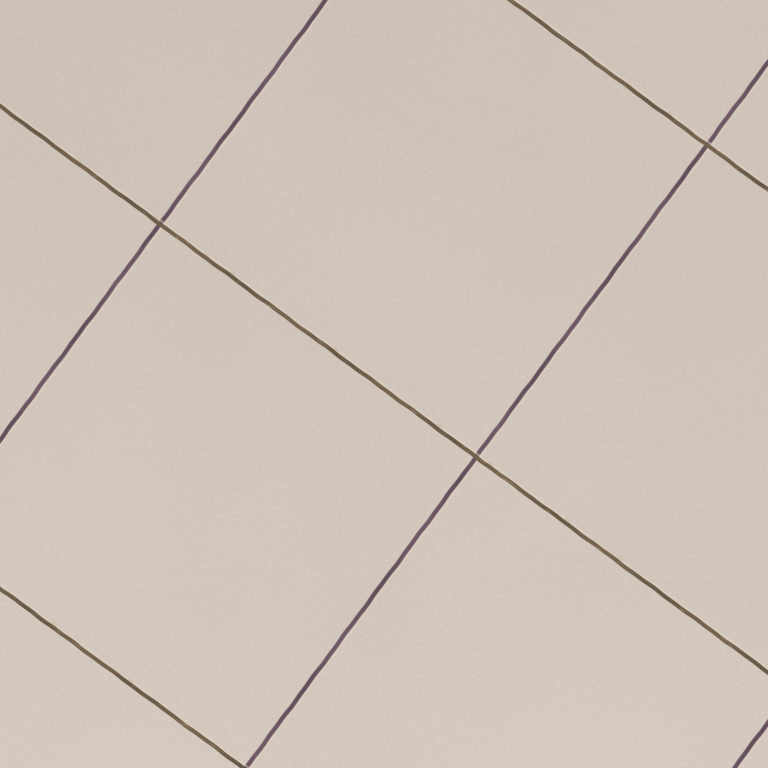
Reproduce this texture procedurally as a Shadertoy shader.

```glsl
// Pale beige floor tiles in a tilted grid, with thin worn brown and purple joints.

const vec3 TILE   = vec3(0.82, 0.78, 0.74);
const vec3 BROWN  = vec3(0.43, 0.365, 0.29);
const vec3 PURPLE = vec3(0.41, 0.325, 0.375);
const vec3 CREAM  = vec3(0.88, 0.83, 0.75);
const vec3 DUST   = vec3(0.62, 0.55, 0.45);

// Tile edges and one shared corner, in canvas units
const vec2 EDGE_A = vec2(0.4115, -0.3034);
const vec2 EDGE_B = vec2(0.3008, 0.4063);
const vec2 CORNER = vec2(0.6198, 0.4049);

float hash(vec2 p) {
    return fract(sin(dot(p, vec2(127.1, 311.7))) * 4375.85);
}

// Distance to the nearest scattered cell point
float cellular(vec2 p) {
    vec2 cell = floor(p), f = fract(p);
    float nearest = 2.0;
    for (int y = -1; y <= 1; y++)
    for (int x = -1; x <= 1; x++) {
        vec2 o = vec2(x, y), id = cell + o;
        vec2 point = o + vec2(hash(id), hash(id + 37.3));
        nearest = min(nearest, length(point - f));
    }
    return nearest;
}

// Layered sines, roughly -1 to 1
float waves(vec2 p) {
    float sum = 0.0, amp = 0.5;
    for (int i = 0; i < 4; i++) {
        sum += amp * sin(p.x + 1.3 * sin(p.y)) * cos(p.y + 0.7 * p.x);
        p = mat2(1.2, 1.5, -1.5, 1.2) * p + 1.7;
        amp *= 0.6;
    }
    return sum;
}

// Soft-edged line coverage for a signed distance
float stroke(float d, float halfWidth, float soft) {
    return 1.0 - smoothstep(halfWidth - soft, halfWidth + soft, abs(d));
}

// Joint with a pale lip on its positive side and dusty wear along its length
vec3 drawJoint(vec3 base, vec3 color, float d, float along, float halfWidth,
               float wear, float soft) {
    float wobble = 0.0003 * sin(along * 83.0) + 0.0002 * sin(along * 191.0);
    float streak = smoothstep(0.5, 0.9, cellular(vec2(along * 60.0, d * 420.0)));
    float lip = stroke(d - halfWidth - 0.0015, 0.0012, soft);
    vec3 worn = mix(color, DUST, wear * streak);
    worn *= 1.0 + 0.06 * sin(along * 37.0);
    base = mix(base, CREAM, 0.55 * lip);
    return mix(base, worn, stroke(d + wobble, halfWidth, soft));
}

// Small irregular chips beside a joint
float chips(float d, float along) {
    float id = floor(along * 24.0);
    float present = step(0.82, hash(vec2(id, 5.0)));
    vec2 q = vec2((fract(along * 24.0) - 0.5) / 24.0, d - 0.003);
    float ragged = 0.001 * waves(q * 1500.0);
    return present * (1.0 - smoothstep(0.001, 0.004, length(q * vec2(0.5, 1.0)) + ragged));
}

vec3 tileSurface(vec2 p, vec2 id) {
    float cloud = 0.007 * waves(p * 6.0 + 2.0);
    float grain = 0.022 * (cellular(p * 210.0) - 0.45);
    float light = mix(0.009, -0.017, p.y) + 0.006 * (hash(id) - 0.5);
    return TILE + cloud + grain + light;
}

void mainImage(out vec4 fragColor, in vec2 fragCoord) {
    vec2 p = fragCoord / iResolution.y;
    float soft = max(0.0011, 0.75 / iResolution.y);

    // Grid coordinates and signed distances to the nearest joints
    vec2 grid = inverse(mat2(EDGE_A, EDGE_B)) * (p - CORNER);
    float area = EDGE_A.x * EDGE_B.y - EDGE_A.y * EDGE_B.x;
    vec2 spacing = area / vec2(length(EDGE_B), length(EDGE_A));
    vec2 d = (grid - floor(grid + 0.5)) * spacing;
    vec2 along = grid.yx * spacing.yx + 7.0 * floor(grid + 0.5);

    // Tiles, then purple joints below brown ones
    vec3 color = tileSurface(p, floor(grid));
    color = drawJoint(color, PURPLE, d.x, along.x, 0.0028, 0.15, soft * 1.2);
    color = mix(color, DUST, 0.45 * chips(d.y, along.y));
    color = drawJoint(color, BROWN, d.y, along.y, 0.0026, 0.5, soft);

    fragColor = vec4(clamp(color, 0.0, 1.0), 1.0);
}
```
